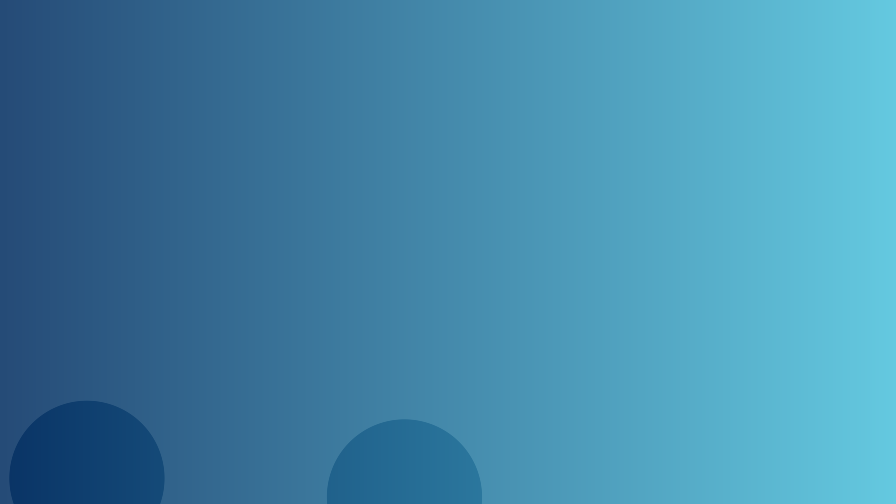
Give the GLSL for this background, as a WebGL 2 fragment shader.

```glsl
#version 300 es
precision highp float;
// A calm blue to aqua horizontal gradient with two dark discs rising from the lower edge.

#define DEEP_BLUE    vec3(0.145, 0.292, 0.465)
#define AQUA         vec3(0.392, 0.788, 0.878)
#define DISC_SHADE   vec3(0.110, 0.093, 0.070)
#define DISC_RADIUS  0.154
#define FIRST_DISC   vec2(0.1725, 0.051)
#define DISC_STEP    vec2(0.630, -0.037)
#define DISC_COUNT   2

uniform vec2 u_resolution;
out vec4 fragColor;

// Coverage of a disc, softened over about one pixel.
float discMask(vec2 p, vec2 center, float radius, float pixel) {
    float dist = length(p - center) - radius;
    return 1.0 - smoothstep(-0.5 * pixel, 0.5 * pixel, dist);
}

void main() {
    // Canvas-height units, origin at the lower left.
    vec2 p = gl_FragCoord.xy / u_resolution.y;
    float pixel = 1.0 / u_resolution.y;

    // Backdrop
    vec3 color = mix(DEEP_BLUE, AQUA, gl_FragCoord.x / u_resolution.x);

    // Discs darken the backdrop while keeping its gradient.
    for (int i = 0; i < DISC_COUNT; i++) {
        vec2 center = FIRST_DISC + float(i) * DISC_STEP;
        color -= DISC_SHADE * discMask(p, center, DISC_RADIUS, pixel);
    }

    fragColor = vec4(clamp(color, 0.0, 1.0), 1.0);
}
```
